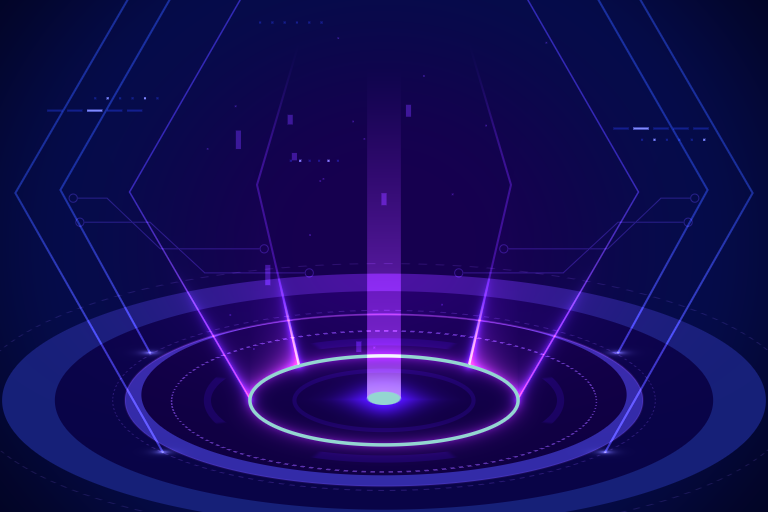
Give the GLSL for this background, as a Shadertoy shader.

```glsl
// A glowing stage: tilted rings around a vertical beam, framed by mirrored
// bent light lines, thin circuits and scattered motes. All shapes are distance
// functions in units of canvas height, with x = 0 in the middle.

const float TILT = .332;   // height to width ratio of floor ellipses
const vec3 CYAN = vec3(.58, .84, .82);
float pixel;

float hash(float n) { return fract(sin(n * 127.1) * 43758.5453); }

// Antialiased coverage
float fill(float d) { return clamp(.5 - d / pixel, 0., 1.); }
float stroke(float d, float halfWidth) { return fill(abs(d) - halfWidth); }

float segment(vec2 p, vec2 a, vec2 b) {
    vec2 v = b - a;
    return length(p - a - v * clamp(dot(p - a, v) / dot(v, v), 0., 1.));
}

float box(vec2 p, vec2 halfSize) {
    vec2 d = abs(p) - halfSize;
    return max(d.x, d.y);
}

// Approximate signed distance to a floor ellipse
float ellipse(vec2 p, float centerY, float radius) {
    vec2 q = vec2(p.x, (p.y - centerY) / TILT);
    float r = length(q) + 1e-4;
    return (r - radius) * r / (length(vec2(q.x, q.y / TILT)) + 1e-4);
}

float bentLine(vec2 p, vec2 top, vec2 knee, vec2 foot) {
    return min(segment(p, top, knee), segment(p, knee, foot));
}

// Two round terminals joined by a slanted trace
float circuit(vec2 p, vec2 a, vec2 b, float kneeA, float kneeB) {
    vec2 gap = vec2(.008, 0), ka = vec2(kneeA, a.y), kb = vec2(kneeB, b.y);
    float d = min(bentLine(p, a - gap, ka, kb), segment(p, kb, b + gap));
    return min(d, abs(min(length(p - a), length(p - b)) - gap.x));
}

// Row of marks, two of them lit
vec3 row(vec2 p, vec2 start, float pitch, float last, vec2 halfSize, vec2 lit) {
    float i = clamp(round((p.x - start.x) / pitch), 0., last);
    vec3 tint = i == lit.x || i == lit.y ? vec3(.48, .5, .78) : vec3(.05, .08, .27);
    return tint * fill(box(p - start - vec2(i * pitch, 0), halfSize));
}

void mainImage(out vec4 fragColor, in vec2 fragCoord) {
    pixel = 1. / iResolution.y;
    vec2 p = (fragCoord - vec2(.5 * iResolution.x, 0)) * pixel;
    vec2 m = vec2(abs(p.x), p.y);

    // Backdrop: violet core, blue sides, dark corners
    float away = length((p - vec2(0, .52)) * vec2(1, 1.1));
    vec3 col = mix(vec3(.085, 0, .31), vec3(.02, .045, .29), smoothstep(.15, .65, away));
    col = mix(col, vec3(.008, .015, .14), smoothstep(.6, 1., away));

    // Floor and broad rings, more violet at the back
    float back = smoothstep(.118, .468, p.y) * exp(-6. * p.x * p.x);
    float rim = ellipse(p, .218, .506);
    col = mix(col, mix(vec3(.085, .125, .47), vec3(.29, .07, .63), back), fill(ellipse(p, .218, .746)));
    col = mix(col, mix(vec3(.035, .015, .28), vec3(.15, 0, .43), back), fill(ellipse(p, .218, .643)));
    col = mix(col, mix(vec3(.2, .17, .66), vec3(.4, .14, .78), back), fill(rim));
    col = mix(col, mix(vec3(.06, 0, .26), vec3(.13, 0, .4), back), fill(ellipse(p, .229, .474)));
    col += vec3(.3, .14, .3) * stroke(rim, .0018) * (.2 + back);

    // Dashed rings and faint arcs
    float angle = atan((p.y - .218) / TILT, p.x);
    float dash = smoothstep(-.4, .4, sin(angle * 150.));
    col += vec3(.3, .2, .42) * dash * (stroke(ellipse(p, .216, .415), .0015)
        + .4 * stroke(ellipse(p, .218, .53), .001) + .3 * stroke(ellipse(p, .218, .805), .001));
    col += vec3(.04, .01, .12) * (stroke(ellipse(p, .218, .175), .004)
        + smoothstep(-.1, .1, cos(angle * 4.)) * stroke(ellipse(p, .218, .345), .007));

    // Light walls above the bright ring
    float wallIn = .166 + (p.y - .287) * .233, wallOut = .261 + (p.y - .219) * .581;
    float u = clamp((m.x - wallIn) / max(wallOut - wallIn, .01), 0., 1.);
    float rise = p.y - .218 - TILT * sqrt(max(.0686 - p.x * p.x, 0.));
    float wall = fill(wallIn - m.x) * fill(m.x - wallOut) * fill(-rise);
    col += wall * (.25 + .75 * pow(1. - u, 3.) + .5 * pow(u, 6.))
        * (vec3(.5, .2, .25) * exp(-rise / .035) + vec3(.22, .05, .38) * exp(-rise / .09));

    // Mirrored bent lines, hotter toward their feet
    vec2 footA = vec2(.432, .117), footB = vec2(.457, .311);
    float outerLines = min(bentLine(m, vec2(.501, 1), vec2(.72, .623), footA),
                           bentLine(m, vec2(.419, 1), vec2(.632, .629), footB));
    float middle = bentLine(m, vec2(.281, 1), vec2(.497, .625), vec2(.261, .219));
    float inner = bentLine(m, vec2(.168, .91), vec2(.248, .639), vec2(.166, .287));
    float lower = smoothstep(.7, .3, p.y), heat = smoothstep(.5, .3, p.y);
    col += mix(vec3(.08, .14, .34), vec3(.2, .2, .5), lower) * stroke(outerLines, .002);
    col += mix(vec3(.17, .12, .42), vec3(.4, .2, .5), lower) * stroke(middle, .0015);
    col += vec3(.16, .06, .28) * stroke(inner, .002) * smoothstep(.93, .65, p.y);
    col += heat * vec3(.42, .14, .85) * (exp(-inner / .007) + .6 * exp(-middle / .008));
    col += heat * heat * CYAN * .6 * stroke(inner, .0025);
    float flare = min(length((m - footA) * vec2(1, 4)), length((m - footB) * vec2(1, 4)));
    col += vec3(.5, .5, .85) * exp(-flare / .011);

    // Circuits and indicator rows
    float trace = min(circuit(m, vec2(.607, .613), vec2(.234, .514), .541, .437),
                      circuit(m, vec2(.594, .566), vec2(.146, .467), .457, .35));
    col += vec3(.13, .08, .25) * stroke(trace, .001);
    vec2 bar = vec2(.0148, .002), dot2 = vec2(.002);
    col += row(p, vec2(-.643, .784), .039, 4., bar, vec2(2));
    col += row(p, vec2(.463, .749), .039, 4., bar, vec2(1));
    col += row(p, vec2(-.564, .808), .0243, 5., dot2, vec2(1, 4));
    col += row(p, vec2(.504, .727), .0243, 5., dot2, vec2(1, 5));
    col += row(p, vec2(-.182, .686), .0184, 5., dot2, vec2(1, 4));
    col += row(p, vec2(-.242, .956), .024, 5., dot2, vec2(-1));

    // Central glow, bright ring and beam
    float glow = length(p - vec2(0, .22)) + 1.6 * abs(p.y - .22);
    float ring = ellipse(p, .218, .262);
    col += vec3(.3, .08, .85) * exp(-glow * glow / .006) + vec3(.36, .08, .42) * exp(-abs(ring) / .011);
    col = mix(col, CYAN, stroke(ring, .0034));
    float beam = fill(m.x - .033) * fill(.222 - p.y);
    col += beam * vec3(.45, .17, .55) * pow(clamp((.87 - p.y) / .65, 0., 1.), 1.3);
    col = mix(col, vec3(.72, .6, .95), beam * .8 * smoothstep(.31, .225, p.y));
    col = mix(col, CYAN, fill(length((p - vec2(0, .222)) * vec2(.4, 1)) - .013));

    // Scattered motes and slivers
    for (float i = 1.; i < 25.; i++) {
        vec2 at = vec2(.7 * hash(i) - .35, .22 + .74 * hash(i + 40.));
        vec2 size = i < 8. ? vec2(.005, .006 + .014 * hash(i + 90.)) : vec2(.0015);
        col += vec3(.17, .08, .3) * fill(box(p - at, size));
    }
    fragColor = vec4(clamp(col, 0., 1.), 1);
}
```
